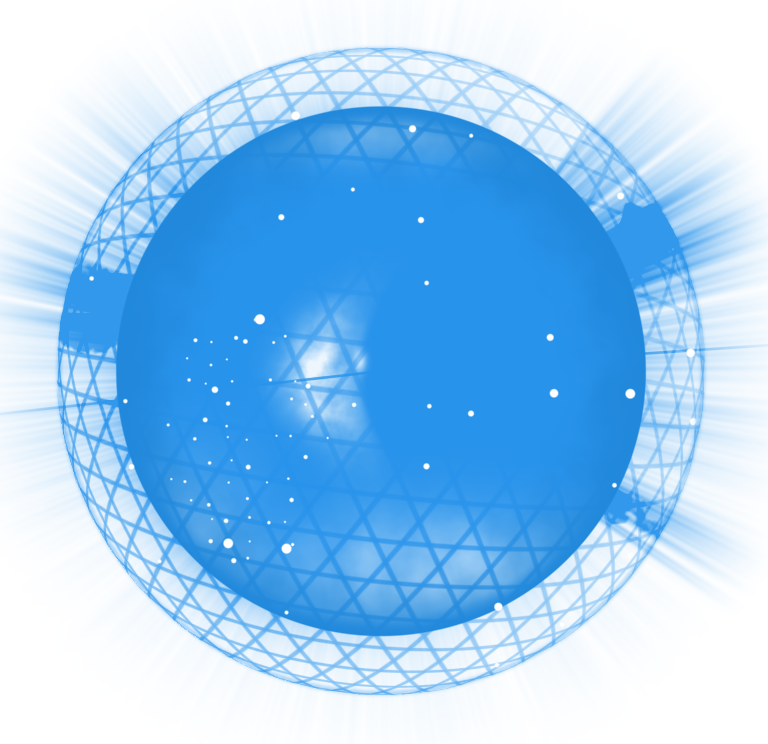
This background is drawn by a Shadertoy shader. Its source:

```glsl
// Draws a blue globe inside a pale wire sphere, with radial light streaks and white sparks.

const vec3 PAPER = vec3(1.0);
const vec3 BLUE = vec3(0.155, 0.575, 0.920);
const vec3 DEEP_BLUE = vec3(0.130, 0.535, 0.860);
const vec2 CENTRE = vec2(-0.004, 0.001);  // in canvas heights from the middle
const float DISC_RADIUS = 0.356;
const float SHELL_RADIUS = 0.4355;
const float MESH_CELL = 0.068;
const float MESH_WIDTH = 0.028;           // line half width, in cells
const float RAY_REACH = 0.60;

float hash(vec2 p) {
    vec3 q = fract(p.xyx * 0.1031);
    q += dot(q, q.yzx + 33.33);
    return fract((q.x + q.y) * q.z);
}

vec2 gradient(vec2 cell) {
    float turn = 6.2832 * hash(cell + 71.0);
    return vec2(cos(turn), sin(turn));
}

float gradientNoise(vec2 p) {
    vec2 i = floor(p), f = p - i;
    vec2 u = f * f * f * (f * (f * 6.0 - 15.0) + 10.0);
    vec2 e = vec2(1.0, 0.0);
    float low = mix(dot(gradient(i), f), dot(gradient(i + e), f - e), u.x);
    float high = mix(dot(gradient(i + e.yx), f - e.yx), dot(gradient(i + 1.0), f - 1.0), u.x);
    return mix(low, high, u.y);
}

float fbm(vec2 p) {
    float sum = 0.0, gain = 0.6;
    for (int k = 0; k < 4; k++) {
        sum += gain * gradientNoise(p);
        p = p * 2.03 + 17.0;
        gain *= 0.5;
    }
    return sum;
}

float angleTo(float angle, float target) {
    return atan(sin(angle - target), cos(angle - target));
}

float lobe(float angle, float target, float width) {
    float d = angleTo(angle, target) / width;
    return exp(-d * d);
}

float blob(vec2 p, vec2 centre, vec2 size) {
    vec2 q = (p - centre) / size;
    return exp(-dot(q, q));
}

// Triangle lattice wrapped over a sphere, with knots where its lines cross
float sphereMesh(vec2 p) {
    float r = max(length(p), 1e-4);
    vec2 q = p / r * SHELL_RADIUS * asin(min(r / SHELL_RADIUS, 0.9999)) / MESH_CELL;
    float lines = 0.0, knots = 0.0;
    for (int k = 0; k < 3; k++) {
        float turn = 0.12 + 1.0472 * float(k);
        float x = dot(q, vec2(sin(turn), cos(turn)));
        float soft = min(fwidth(x), 0.35);
        float d = abs(fract(x) - 0.5);
        float line = 1.0 - smoothstep(MESH_WIDTH, MESH_WIDTH + soft + 0.03, d);
        lines = max(lines, line * (1.0 - soft));
        knots += (1.0 - smoothstep(0.0, 0.16, d)) / 3.0;
    }
    return min(lines * 0.8 + 0.6 * knots * knots, 1.0);
}

// One spark at most in each cell, at a hashed place and of a hashed size
float sparks(vec2 p, float cell, float radius, float density, float seed, float soft) {
    vec2 id = floor(p / cell);
    vec2 place = vec2(hash(id + seed), hash(id + seed + 19.0));
    float size = radius * mix(0.35, 1.0, pow(hash(id + seed + 37.0), 2.0));
    float d = length(p - (id + 0.2 + 0.6 * place) * cell);
    return step(hash(id + seed + 53.0), density) * (1.0 - smoothstep(size - soft, size + soft, d));
}

void mainImage(out vec4 fragColor, in vec2 fragCoord) {
    float pixel = 1.0 / iResolution.y;
    vec2 p = (fragCoord - 0.5 * iResolution.xy) * pixel - CENTRE;
    float r = length(p), angle = atan(p.y, p.x);
    vec2 dir = p / max(r, 1e-4);
    float disc = 1.0 - smoothstep(-pixel, pixel, r - DISC_RADIUS);
    float shell = 1.0 - smoothstep(-pixel, pixel, r - SHELL_RADIUS);
    float mesh = sphereMesh(p);
    float cloud = fbm(p * 13.0);

    // Streaks: broad beams by angle, split into fine threads
    float fan = smoothstep(0.30, 0.42, angle) * (1.0 - smoothstep(0.84, 0.88, angle));
    float spur = smoothstep(-0.62, -0.58, angle) * (1.0 - smoothstep(-0.48, -0.36, angle));
    float beams = 0.75 * lobe(angle, 0.40, 0.22) + 0.35 * fan + 0.65 * spur
        + 0.28 * lobe(angle, -0.12, 0.25) + 0.75 * lobe(angle, 2.88, 0.17)
        + 0.40 * lobe(angle, 2.45, 0.25) + 0.30 * lobe(angle, -2.98, 0.22);
    float threads = 0.8 + 0.6 * gradientNoise(dir * 9.0) + 0.7 * gradientNoise(dir * 31.0)
        + 0.5 * gradientNoise(dir * 70.0);
    float fade = 1.0 - smoothstep(DISC_RADIUS - 0.04, RAY_REACH, r);
    float cover = clamp(threads, 0.0, 1.6) * fade * (beams + 0.09);
    float needle = min(abs(angleTo(angle, -3.03)), abs(angleTo(angle, 0.067))) * r;
    needle = 1.0 - smoothstep(0.0008, 0.0028, needle);
    cover += 0.45 * needle * fade;

    // Wire shell with haze and ragged patches
    float haze = exp(-max(r - DISC_RADIUS, 0.0) / 0.03);
    cover += shell * haze * (0.08 + 0.28 * lobe(angle, -2.4, 0.7) + 0.18 * lobe(angle, 2.0, 0.6));
    cover += shell * mesh * mix(0.26, 0.58, 0.5 - 0.5 * cos(angle - 0.5));
    cover += 0.28 * exp(-pow((r - SHELL_RADIUS + 0.003) / 0.004, 2.0));
    float land = lobe(angle, 2.93, 0.16) + 0.8 * lobe(angle, 0.47, 0.13) + 0.8 * lobe(angle, -0.52, 0.10);
    cover += 0.6 * smoothstep(0.50, 0.64, land + cloud - 5.0 * max(r - 0.395, 0.0)) * shell;

    // Clear windows in the disc, showing the mesh behind
    float window = 0.50 * blob(p, vec2(0.06, -0.265), vec2(0.17, 0.075))
        + 0.30 * blob(p, vec2(0.0, 0.318), vec2(0.15, 0.035))
        + 0.20 * blob(p, vec2(-0.24, -0.21), vec2(0.08, 0.10));
    window *= (0.9 + 0.8 * cloud) * (1.0 - smoothstep(0.325, DISC_RADIUS, r));

    // Bent glow left of the middle, crossed by the dark needle
    vec2 bend = vec2(3.0 * p.y * p.y, 0.0);
    float glow = blob(p - bend, vec2(-0.083, -0.008), vec2(0.044, 0.078));
    glow *= (0.85 + 0.9 * fbm(p * 24.0)) * (1.0 - smoothstep(-0.038, -0.018, p.x - bend.x));
    glow += 0.7 * blob(p, vec2(-0.028, 0.014), vec2(0.008, 0.014));
    glow *= (1.0 - 0.6 * mesh) * (1.0 - 0.8 * needle);
    float inside = 1.0 - clamp(window * (1.0 - 0.85 * mesh) + glow, 0.0, 0.92);
    cover = mix(clamp(cover, 0.0, 0.95), inside, disc);

    // Ink, darker toward the disc edge
    float core = 1.0 - smoothstep(0.24, 0.35, r - 0.06 * cloud);
    vec3 ink = mix(BLUE, mix(DEEP_BLUE, BLUE, core), disc);
    vec3 color = mix(PAPER, ink, cover);

    // Sparks: a few large ones, and a dense swarm at the lower left
    float swarm = blob(p, vec2(-0.18, -0.09), vec2(0.10, 0.16));
    float light = sparks(p, 0.092, 0.0072, 0.38, 5.0, pixel) * (1.0 - smoothstep(0.42, 0.44, r));
    light = max(light, sparks(p, 0.027, 0.0034, 0.65 * step(0.3, swarm), 83.0, pixel));
    color = mix(color, PAPER, light);

    fragColor = vec4(color, 1.0);
}
```
